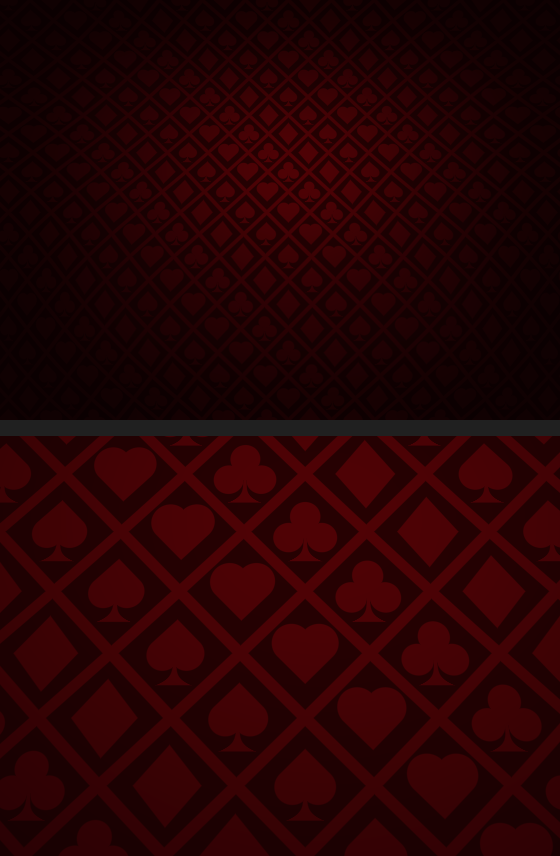
Top, the full canvas; bottom, a detail of the centre.
Reproduce this pattern procedurally as a Shadertoy shader.

```glsl
// Dark red lattice of diamond cells, each holding a card suit, under a soft glow.
// Suits are distance functions on a skewed grid; a wrapping warp makes the rows
// grow towards the bottom, and every term is periodic so the canvas tiles.

const float PI = 3.14159265;
const vec2 REPEATS = vec2(13.0, 10.0);      // cells across and down
const vec2 GRID_ORIGIN = vec2(0.515, 0.428); // a club cell, measured from top left
const vec2 PERSPECTIVE = vec2(0.10, 0.14);  // change of cell density
const float LINE_HALF_WIDTH = 0.062;        // in cell pitches
const vec2 GLOW_CENTER = vec2(0.525, 0.40);
const vec2 GLOW_FALLOFF = vec2(7.0, 10.5);
const float EDGE_SHADE = 0.62;
const vec3 GROUND_DARK = vec3(0.058, 0.002, 0.006);
const vec3 GROUND_LIT = vec3(0.150, 0.003, 0.008);
const vec3 INK_DARK = vec3(0.075, 0.003, 0.010);
const vec3 INK_LIT = vec3(0.310, 0.008, 0.020);

float dot2(vec2 v) { return dot(v, v); }

// Heart with its tip at the origin, about 1.2 wide and 1.1 high
float unitHeart(vec2 p) {
    p.x = abs(p.x);
    if (p.x + p.y > 1.0)
        return length(p - vec2(0.25, 0.75)) - sqrt(2.0) / 4.0;
    return sqrt(min(dot2(p - vec2(0.0, 1.0)),
                    dot2(p - 0.5 * max(p.x + p.y, 0.0)))) * sign(p.x - p.y);
}

float heart(vec2 p) {
    const float SIZE = 0.43;
    return unitHeart((p + vec2(0.0, 0.24)) / SIZE) * SIZE;
}

// Thin stem flaring into a flat base
float foot(vec2 p) {
    float rise = clamp((p.y + 0.25) / 0.2, 0.0, 1.0);
    float halfWidth = 0.015 + 0.12 * pow(1.0 - rise, 4.0);
    return max(abs(p.x) - halfWidth, abs(p.y + 0.15) - 0.10);
}

float spade(vec2 p) {
    const float SIZE = 0.37;
    float leaf = unitHeart(vec2(p.x, 0.27 - p.y) / SIZE) * SIZE;
    return min(leaf, foot(p));
}

float club(vec2 p) {
    vec2 m = vec2(abs(p.x), p.y);
    float leaves = min(length(m - vec2(0.0, 0.13)),
                       length(m - vec2(0.135, -0.05))) - 0.125;
    return min(min(leaves, length(p) - 0.06), foot(p));
}

float diamond(vec2 p) {
    return (abs(p.x) / 0.25 + abs(p.y) / 0.30 - 1.0) * 0.19;
}

float suitShape(vec2 p, float suit) {
    if (suit < 0.5) return club(p);
    if (suit < 1.5) return diamond(p);
    if (suit < 2.5) return spade(p);
    return heart(p);
}

// Canvas position (from top left) to cell units, with a wrapping perspective
vec2 gridPosition(vec2 uv) {
    float turn = 2.0 * PI * (uv.x - GRID_ORIGIN.x);
    float spread = (1.333 * sin(turn) - 0.167 * sin(2.0 * turn)) / (2.0 * PI);
    vec2 g = uv - GRID_ORIGIN;
    g.x += PERSPECTIVE.x * sin(2.0 * PI * uv.y) * spread;
    g.y -= PERSPECTIVE.y * cos(2.0 * PI * uv.y) / (2.0 * PI);
    return g * REPEATS;
}

// Suit index, constant along falling diagonals, from wrapped cell indices
float cellSuit(vec2 cell) {
    vec2 halfSteps = vec2(cell.x + cell.y, cell.y - cell.x);
    vec2 first = vec2(-13.0, -9.0);
    halfSteps = mod(halfSteps - first + 0.01, 2.0 * REPEATS) + first;
    return mod(floor((halfSteps.x - halfSteps.y) * 0.5 + 0.5), 4.0);
}

void mainImage(out vec4 fragColor, in vec2 fragCoord) {
    vec2 uv = fragCoord / iResolution.xy;
    uv.y = 1.0 - uv.y;

    // Skewed lattice
    vec2 g = gridPosition(uv);
    vec2 skewed = vec2(g.x - g.y, g.x + g.y);
    vec2 cell = floor(skewed + 0.5);
    vec2 offset = skewed - cell;
    vec2 local = 0.5 * vec2(offset.x + offset.y, offset.x - offset.y);

    // Frame lines and suits
    float border = 0.5 - max(abs(offset.x), abs(offset.y));
    float frame = (border - LINE_HALF_WIDTH) * sqrt(0.5);
    float shape = min(frame, suitShape(local, cellSuit(cell)));
    float blur = 0.8 * REPEATS.y / iResolution.y;
    float ink = 1.0 - smoothstep(-blur, blur, shape);

    // Periodic glow and darker borders
    vec2 chord = sin(PI * (uv - GLOW_CENTER)) / PI;
    chord.x *= 4.0 / 3.0;
    float glow = exp(-dot(GLOW_FALLOFF, chord * chord));
    vec2 inner = 1.0 - pow(abs(cos(PI * uv)), vec2(8.0));
    float shade = mix(EDGE_SHADE, 1.0, inner.x * inner.y);

    vec3 ground = mix(GROUND_DARK, GROUND_LIT, glow);
    vec3 inkColor = mix(INK_DARK, INK_LIT, glow);
    fragColor = vec4(mix(ground, inkColor, ink) * shade, 1.0);
}
```
